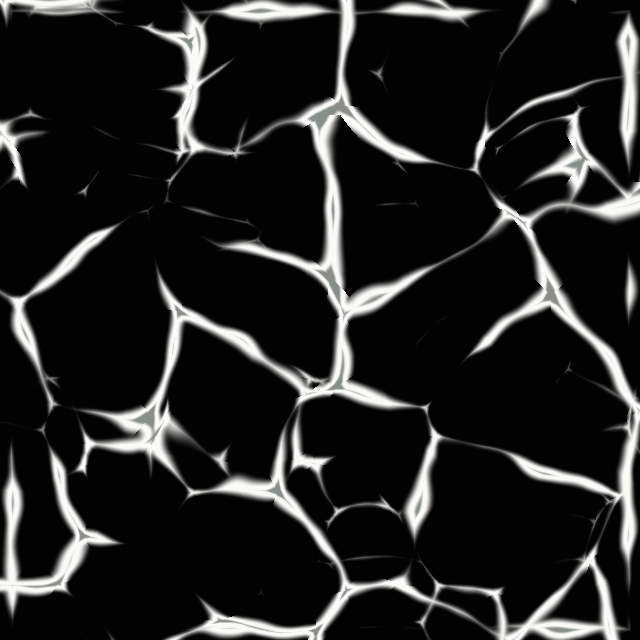
A Shadertoy shader for this pattern:

```glsl
const vec2  CELLS          = vec2(3.8, 4.9);  // cells across the canvas
const float FINE_SCALE     = 2.1;             // small fragments between the veins
const float FINE_THINNING  = 0.021;
const float JITTER         = 0.85;            // irregularity of the cells
const float BEND           = 0.085;           // slow curving of the veins
const float WIGGLE         = 0.014;           // fine unevenness of the veins
const float VEIN_WIDTH     = 0.0115;          // mean half width
const float WIDTH_SWING    = 0.052;           // below zero width a vein breaks off
const float MAX_WIDTH      = 0.0165;
const float KNOT_SIZE      = 0.010;           // short swellings along a vein
const float JUNCTION_BULGE = 0.007;           // webbing where three cells meet
const float JUNCTION_SIZE  = 0.03;
const float FRAME_INSET    = 0.018;           // veins that hug the canvas border
const float FRAME_THINNING = 0.006;
const float EDGE_START     = -0.0015;
const float EDGE_END       = 0.0125;
const float EDGE_FALLOFF   = 1.15;
const float CORE_START     = 0.0155;          // depth at which the grey core begins
const float CORE_END       = 0.021;
const float CORE_STRENGTH  = 0.8;
const vec3  GROUND = vec3(0.008);
const vec3  VEIN   = vec3(0.98, 0.98, 0.97);
const vec3  CORE   = vec3(0.42, 0.45, 0.43);

vec2 hash2(vec2 cell) {
    uvec2 v = uvec2(ivec2(cell)) * 1664525u + 1013904223u;
    for (int i = 0; i < 2; i++) {
        v.x += v.y * 1664525u;
        v.y += v.x * 1664525u;
        v ^= v >> 16u;
    }
    return vec2(v) / float(0xffffffffu);
}

float gradientDot(vec2 corner, vec2 p) {
    float angle = 6.28319 * hash2(corner).x;
    return dot(vec2(cos(angle), sin(angle)), p - corner);
}

float gradientNoise(vec2 p) {
    vec2 i = floor(p), f = p - i;
    vec2 u = f * f * f * (f * (f * 6.0 - 15.0) + 10.0);
    float bottom = mix(gradientDot(i, p), gradientDot(i + vec2(1, 0), p), u.x);
    float top = mix(gradientDot(i + vec2(0, 1), p), gradientDot(i + vec2(1, 1), p), u.x);
    return mix(bottom, top, u.y);
}

vec2 noise2(vec2 p) {
    return vec2(gradientNoise(p + 17.3), gradientNoise(p + 61.7));
}

// x: distance to the nearest cell wall, y: closeness to a junction
vec2 cellWalls(vec2 p, vec2 cells) {
    vec2 home = floor(p * cells);
    vec3 near = vec3(9.0);
    vec2 first = vec2(1.0), second = vec2(1.0);
    for (int y = -2; y <= 2; y++)
    for (int x = -2; x <= 2; x++) {
        vec2 cell = home + vec2(x, y);
        vec2 toCentre = (cell + 0.5 + JITTER * (hash2(cell + 40.0) - 0.5)) / cells - p;
        float d = length(toCentre);
        if (d < near.x) {
            near = vec3(d, near.xy);
            second = first;
            first = toCentre;
        } else if (d < near.y) {
            near = vec3(near.x, d, near.y);
            second = toCentre;
        } else near.z = min(near.z, d);
    }
    // Dividing by the slope keeps width and sharpness even along a wall
    float slope = 0.5 * length(first / max(near.x, 0.001) - second / max(near.y, 0.001));
    float wall = 0.5 * (near.y - near.x) / max(slope, 0.45);
    return vec2(wall, 1.0 - smoothstep(0.0, JUNCTION_SIZE, near.z - near.x));
}

float smoothMax(float a, float b, float k) {
    float h = max(k - abs(a - b), 0.0) / k;
    return max(a, b) + 0.25 * k * h * h;
}

// Half width: broad gaps plus short knots
float veinWidth(vec2 p, float thinning) {
    float gate = VEIN_WIDTH - thinning + WIDTH_SWING * gradientNoise(p * 4.5 + 5.2 + 900.0 * thinning);
    return min(gate, MAX_WIDTH) + KNOT_SIZE * gradientNoise(p * 15.0 + 31.4);
}

void mainImage(out vec4 fragColor, in vec2 fragCoord) {
    vec2 size = iResolution.xy / iResolution.y;
    vec2 p = fragCoord / iResolution.y;

    // Large bent cells
    vec2 wiggle = WIGGLE * noise2(p * 13.0);
    vec2 bent = p + BEND * noise2(p * 3.6) + wiggle;
    vec2 walls = cellWalls(bent, CELLS);
    float depth = veinWidth(p, 0.0) + JUNCTION_BULGE * walls.y - walls.x;

    // Sparse fragments and small loops
    vec2 fineWalls = cellWalls(bent + 3.0, CELLS * FINE_SCALE);
    float fineDepth = veinWidth(p, FINE_THINNING) + JUNCTION_BULGE * fineWalls.y - fineWalls.x;
    depth = smoothMax(depth, fineDepth, 0.006);

    // Broken veins along the canvas border
    vec2 toBorder = min(p, size - p);
    float frame = abs(min(toBorder.x, toBorder.y) - FRAME_INSET + 0.5 * wiggle.x);
    depth = smoothMax(depth, veinWidth(p, FRAME_THINNING) - frame, 0.006);

    // Soft white veins with grey cores where they are thick
    float ink = pow(smoothstep(EDGE_START, EDGE_END, depth), EDGE_FALLOFF);
    float core = CORE_STRENGTH * smoothstep(CORE_START, CORE_END, depth);
    fragColor = vec4(mix(GROUND, mix(VEIN, CORE, core), ink), 1.0);
}
```
